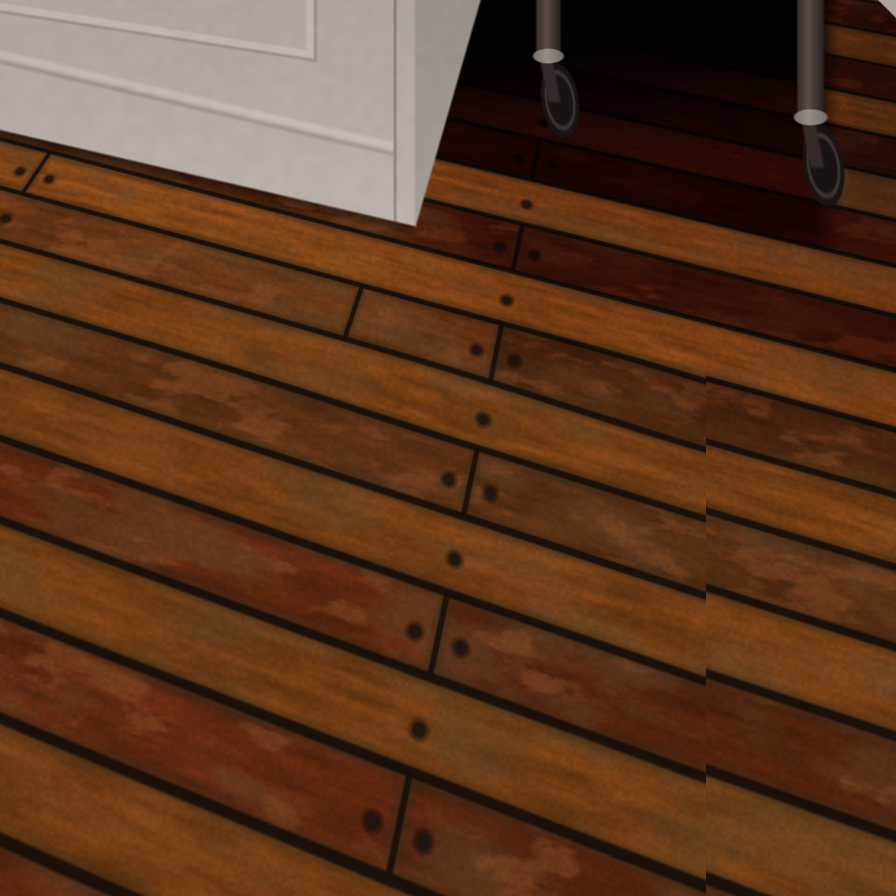
A WebGL 1 fragment shader for this texture:

```glsl
precision highp float;
// Worn timber deck in perspective, with a white cabinet and two casters in a dark recess.
uniform vec2 u_resolution;

float hash(vec2 p) {
  vec3 q = fract(vec3(p.xyx) * 0.1031);
  q += dot(q, q.yzx + 33.33);
  return fract((q.x + q.y) * q.z);
}

float noise(vec2 p) {
  vec2 i = floor(p), f = fract(p);
  f = f * f * (3.0 - 2.0 * f);
  return mix(mix(hash(i), hash(i + vec2(1, 0)), f.x),
             mix(hash(i + vec2(0, 1)), hash(i + vec2(1, 1)), f.x), f.y);
}

float fbm(vec2 p) {
  float sum = 0.0, amp = 0.5;
  for (int i = 0; i < 5; i++) {
    sum += amp * noise(p);
    p = p * 2.03 + 17.3;
    amp *= 0.5;
  }
  return sum;
}

// Soft coverage: 1 where d is below the edge.
float fill(float d, float edge, float blur) {
  return 1.0 - smoothstep(edge - blur, edge + blur, d);
}

vec3 deck(vec2 p) {
  // Slight bow of the boards, broken at a vertical splice
  p.y -= 0.012 * p.x * step(p.x, 0.788) * smoothstep(0.38, 0.5, p.y);
  float depth = 1.0 + p.y;
  float across = (21.3 * p.y - 5.76 * p.x - 4.46) / depth;
  float along = (p.x - 0.842) / depth;
  float row = floor(across), f = across - row, odd = mod(row, 2.0);

  // Butt joints alternate between two joists
  float fromJoint = along + 0.207 + 0.465 * odd;
  float fromJoist = along + 0.672 - 0.465 * odd;
  float side = step(0.0, fromJoint);
  vec2 board = vec2(row + 20.0, side * 7.0);
  float tone = hash(board + 3.0);

  // Board colour: orange rows between redder or olive ones
  float warm = exp(-0.5 * (row - 1.0) * (row - 1.0));
  vec3 dull = mix(vec3(0.345, 0.145, 0.06), vec3(0.38, 0.22, 0.09), warm) * (1.0 - 0.13 * side);
  vec3 col = mix(dull, vec3(0.46, 0.245, 0.08), odd) * (0.9 + 0.2 * tone);

  // Grain, blotches and scuffed patches
  vec2 offset = board * 5.7;
  float grain = fbm(vec2(along * 22.0, across * 9.0) + offset);
  float blotch = fbm(vec2(along * 13.0, across * 1.8) + offset);
  float scuff = fbm(vec2(along * 28.0 + across, across * 3.5) + offset.yx);
  col *= 0.62 + 0.5 * grain + 0.3 * blotch;
  col = mix(col, vec3(0.36, 0.25, 0.14), 0.5 * smoothstep(0.48, 0.7, blotch));
  col = mix(col, vec3(0.5, 0.28, 0.14), (0.55 - 0.3 * odd) * smoothstep(0.52, 0.68, scuff));
  col *= 0.94 + 0.12 * noise(p * 240.0);

  // Weathered borders, seams, joints and nail heads
  float seam = min(f, 1.0 - f);
  float joint = abs(fromJoint);
  if (abs(row) < 0.5) joint = min(joint, abs(along + 0.332));
  float border = max(fill(seam, 0.1, 0.08), fill(joint, 0.005, 0.004));
  col = mix(col, vec3(0.22, 0.16, 0.08), 0.55 * border);
  vec3 gap = vec3(0.085, 0.055, 0.035);
  col = mix(col, gap, 0.95 * fill(seam, 0.035 + 0.015 * p.y + 0.012 * grain, 0.022));
  col = mix(col, gap, 0.9 * fill(joint, 0.002, 0.001));
  float nailX = min(abs(abs(fromJoint) - 0.016), abs(fromJoist));
  float nail = length(vec2(nailX, (f - 0.57) / 18.0));
  col = mix(col, col * 0.6, fill(nail, 0.0065, 0.002));
  col = mix(col, vec3(0.11, 0.08, 0.06), 0.92 * fill(nail, 0.0043, 0.001));

  // Reddish shade leading into the black recess
  float shade = fill(across, 0.0, 1.2) * smoothstep(0.38, 0.56, p.x) * (1.0 - 0.75 * odd);
  col *= mix(vec3(1.0), vec3(0.7, 0.48, 0.45), shade);
  float recess = fill(across, -3.0, 0.12) * fill(p.x, 0.925, 0.02);
  vec3 gloom = vec3(0.42, 0.16, 0.17) * smoothstep(0.03, 0.2, p.y) + 0.015;
  col *= mix(vec3(1.0), gloom, recess);
  return col * mix(1.0, 0.72, smoothstep(0.9, 0.97, p.x) * fill(p.y, 0.26, 0.06));
}

// Metal leg with a collar and a dark tilted wheel
vec3 caster(vec3 col, vec2 p, vec2 hub, float size) {
  vec2 q = (p - hub) / size;
  float leg = fill(abs(q.x + 0.3), 0.32, 0.04) * fill(q.y, -1.1, 0.04);
  col = mix(col, vec3(0.33, 0.27, 0.25) * (1.1 - 1.8 * abs(q.x + 0.36)), leg);
  float wheel = length(vec2((q.x - 0.12 * q.y) / 0.5, q.y));
  col = mix(col, vec3(0.09, 0.075, 0.07), fill(wheel, 0.97, 0.05));
  col = mix(col, vec3(0.29, 0.24, 0.22), 0.75 * fill(abs(wheel - 0.72), 0.06, 0.06));
  float fork = fill(abs(q.x + 0.15 - 0.2 * q.y), 0.16, 0.05) * fill(abs(q.y + 0.5), 0.55, 0.05);
  col = mix(col, vec3(0.2, 0.16, 0.15), fork);
  float collar = length(vec2((q.x + 0.3) / 0.4, (q.y + 1.15) / 0.19));
  return mix(col, vec3(0.58, 0.55, 0.53) - 0.3 * abs(q.x + 0.35), fill(collar, 1.0, 0.12));
}

vec3 cabinet(vec3 col, vec2 p) {
  float base = p.y - 0.145 - 0.232 * p.x;
  float right = p.x - 0.5365 + 0.287 * p.y;
  float body = fill(max(base, right), 0.0, 0.002);
  col *= 1.0 - 0.45 * fill(abs(base), 0.008, 0.008) * fill(p.x, 0.46, 0.01);
  vec3 paint = vec3(0.715, 0.68, 0.65) * (0.93 + 0.3 * p.y + 0.03 * noise(p * 90.0));
  // Skirting ledge and raised panel frame
  float ledge = p.y - 0.06 - 0.235 * p.x;
  float frame = max(p.y - 0.013 - 0.155 * p.x, p.x - 0.352);
  float front = fill(p.x, 0.439, 0.001);
  paint += front * 0.06 * (fill(abs(ledge), 0.004, 0.003) + fill(abs(frame + 0.006), 0.004, 0.002));
  paint -= front * 0.10 * (fill(abs(ledge - 0.009), 0.002, 0.003) + fill(abs(frame), 0.0015, 0.002));
  // Corner post and shaded side
  paint *= mix(1.0, 0.88, smoothstep(0.461, 0.465, p.x));
  paint -= 0.17 * fill(abs(p.x - 0.441), 0.0015, 0.0015);
  return mix(col, paint, body);
}

void main() {
  vec2 p = gl_FragCoord.xy / u_resolution;
  p.y = 1.0 - p.y;
  vec3 col = deck(p);
  for (int i = 0; i < 2; i++) {
    float k = float(i);
    col = caster(col, p, vec2(0.625 + 0.294 * k, 0.112 + 0.073 * k), 0.043 + 0.004 * k);
  }
  col = cabinet(col, p);
  col = mix(col, vec3(0.69, 0.65, 0.62), fill(1.0 - p.x + p.y, 0.02, 0.002));
  gl_FragColor = vec4(col, 1.0);
}
```
